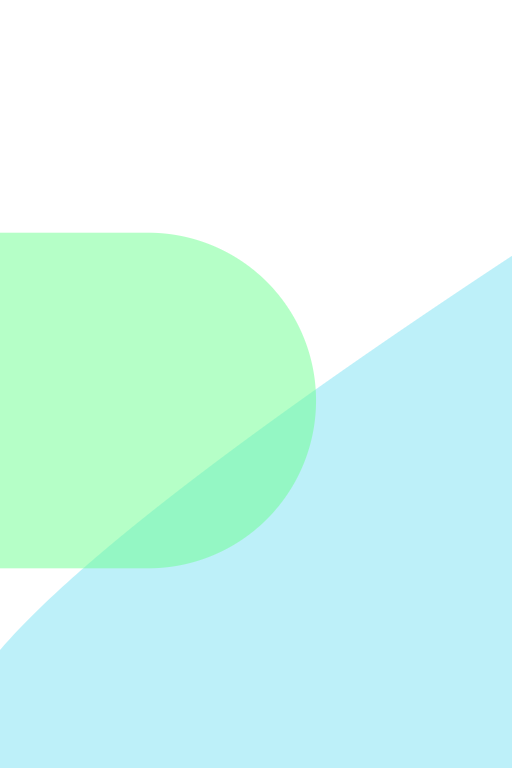
This background is drawn by a WebGL 2 fragment shader. Its source:

```glsl
#version 300 es
precision highp float;

uniform vec2 u_resolution;
out vec4 fragColor;

const vec3 WHITE = vec3(1.0);
const vec3 PALE_BLUE = vec3(0.74, 0.94, 0.975);
const vec3 MINT = vec3(0.42, 1.0, 0.56);
const float MINT_OPACITY = 0.5;

// Coverage of a shape from its signed distance (negative inside)
float coverage(float dist, float pixel) {
    return clamp(0.5 - dist / pixel, 0.0, 1.0);
}

// Horizontal bar with a round right end, open to the left
float roundedBar(vec2 p, vec2 capCenter, float radius) {
    vec2 q = p - capCenter;
    return length(vec2(max(q.x, 0.0), q.y)) - radius;
}

// Hillside that rises along a line plus a square-root bend
float hillside(vec2 p, float base, float slope, float bend, float offset) {
    float root = sqrt(max(p.x, 0.0) + offset);
    float height = base + slope * p.x + bend * (root - sqrt(offset));
    float steepness = slope + 0.5 * bend / root;
    return (p.y - height) / length(vec2(1.0, steepness));
}

void main() {
    // Canvas height is one unit
    vec2 p = gl_FragCoord.xy / u_resolution.y;
    float pixel = 1.0 / u_resolution.y;

    float hill = hillside(p, 0.1537, 0.462, 0.3356, 0.0573);
    float bar = roundedBar(p, vec2(0.193, 0.4785), 0.2185);

    // Translucent bar laid over the hill
    vec3 color = mix(WHITE, PALE_BLUE, coverage(hill, pixel));
    color = mix(color, MINT, MINT_OPACITY * coverage(bar, pixel));

    fragColor = vec4(color, 1.0);
}
```
